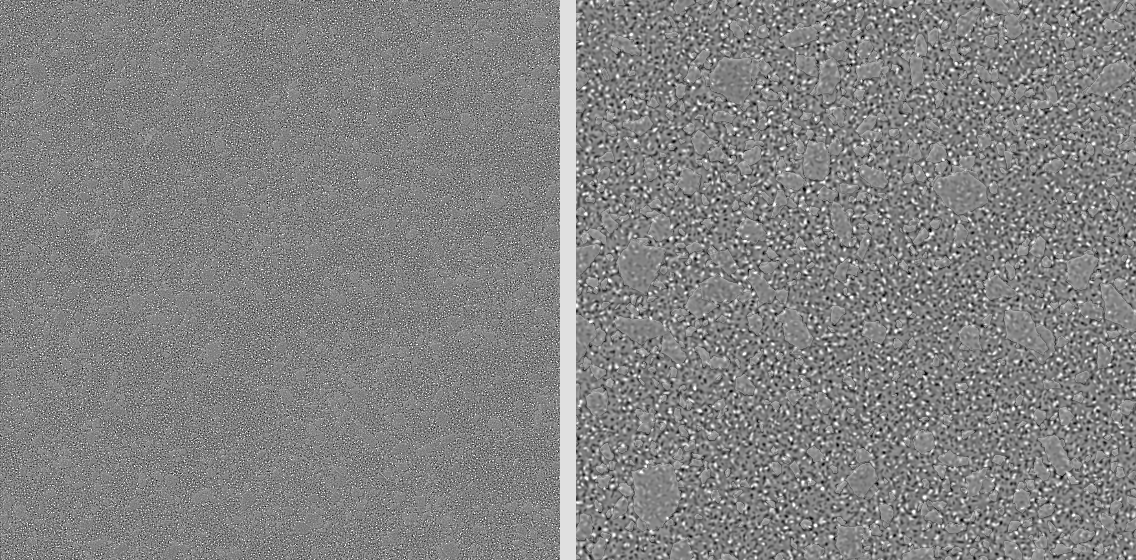
Left: the whole. Right: its middle third, enlarged.
Write a Shadertoy shader that draws this texture map.

```glsl
// Grey gravelly soil: two octaves of zero-mean cellular grain, then four sizes of
// calm angular stones with lit rims and dark contact halos, then sprigs and fibres.
// All lengths are fractions of the canvas.

const float SOIL_TONE = 0.490;
const float GRAIN_CELLS = 255.0;
const float FINE_GRAIN_CELLS = 345.0;
const float GRAIN_CONTRAST = 0.50;
const float GRAIN_SHARPNESS = 5.0;
const float STONE_GRAIN = 0.34;      // share of the grain seen on stone faces
const float RAGGED_EDGE = 0.003;
const float RIM_WIDTH = 0.0013;
const float RIM_LIGHT = 0.21;
const float HALO_WIDTH = 0.0016;
const float HALO_DARK = 0.18;
const float STRAND_TONE = 0.74;
const float STRAND_WIDTH = 0.0007;
const int FACETS = 7;
const int LOOSE_FIBRES = 9;
const int SPRIG_BLADES = 14;
const vec2 LIGHT_DIR = vec2(-0.45, 0.89);
const vec2 SPRIG_A = vec2(0.270, 0.752);
const vec2 SPRIG_B = vec2(0.175, 0.587);
const float TAU = 6.28319;

vec3 hash3(vec2 p) {
    vec3 q = fract(p.xyx * vec3(0.1031, 0.1030, 0.0973));
    q += dot(q, q.yxz + 33.33);
    return fract((q.xxy + q.yzz) * q.zyx);
}

vec2 heading(float angle) { return vec2(cos(angle), sin(angle)); }

mat2 rotation(float angle) {
    vec2 h = heading(angle);
    return mat2(h.x, h.y, -h.y, h.x);
}

// One stretched wavelet per cell; each sums to zero, so no broad blotches.
float grain(vec2 p) {
    vec2 base = floor(p);
    float sum = 0.0;
    for (int j = -1; j <= 1; j++)
    for (int i = -1; i <= 1; i++) {
        vec2 cell = base + vec2(i, j);
        vec3 h = hash3(cell);
        vec2 q = p - cell - 0.1 - 0.8 * h.xy;
        q = rotation(TAU * fract(h.z * 53.0)) * q * 1.0;
        q *= vec2(0.82, 1.22);
        float r = GRAIN_SHARPNESS * dot(q, q);
        sum += (1.5 * h.z * h.z - 0.5) * (1.0 - r) * exp(-r);
    }
    return sum;
}

// Broad areas, 0 for fine soil to 1 for dense rubble.
float rubble(vec2 p) {
    float waves = sin(9.0 * p.x + 3.0 * sin(7.0 * p.y))
                + sin(13.0 * p.y - 2.0 * sin(11.0 * p.x + 1.0))
                + 0.7 * sin(23.0 * (p.x + p.y) + 2.0 * sin(17.0 * p.x));
    return smoothstep(-1.6, 1.6, waves);
}

// Nearest faceted stone: signed distance, facet normal, random tone.
vec4 stoneField(vec2 p, float cells, float density, float radius) {
    vec4 nearest = vec4(1.0, 0.0, 0.0, 0.0);
    vec2 base = floor(p * cells);
    for (int j = -1; j <= 1; j++)
    for (int i = -1; i <= 1; i++) {
        vec2 cell = base + vec2(i, j);
        vec3 place = hash3(cell + cells);
        vec3 form = hash3(cell + cells + 71.0);
        vec2 centre = (cell + 0.1 + 0.8 * place.xy) / cells;
        if (place.z > density * mix(0.6, 1.25, rubble(centre))) continue;
        vec2 q = p - centre;
        float size = radius * mix(0.5, 1.15, form.x);
        if (length(q) > 2.0 * size + 0.004) continue;
        float aspect = mix(1.1, 3.0, form.y);
        vec4 stone = vec4(-1.0, 0.0, 0.0, fract(form.x * 37.0));
        mat2 turn = rotation(form.z * TAU);
        for (int k = 0; k < FACETS; k++) {
            float jitter = hash3(cell + 13.0 * float(k)).x;
            vec2 axis = heading((float(k) + 0.8 * jitter) * TAU / float(FACETS));
            float reach = size * length(axis * vec2(1.0, 1.0 / aspect));
            vec2 normal = turn * axis;
            float d = dot(q, normal) - reach * mix(0.65, 1.1, fract(jitter * 29.0));
            if (d > stone.x) stone.xyz = vec3(d, normal);
        }
        if (stone.x < nearest.x) nearest = stone;
    }
    return nearest;
}

float paintStones(float shade, vec4 stone, float face, float speckle, float aa) {
    float d = stone.x + RAGGED_EDGE * speckle;
    float lit = 0.5 + 0.5 * dot(stone.yz, LIGHT_DIR);
    float away = max(d, 0.0) / HALO_WIDTH;
    float halo = HALO_DARK * mix(1.0, 0.6, lit) * (1.0 - 0.8 * away) * exp(-away);
    float rim = RIM_LIGHT * mix(0.25, 1.0, lit) * exp(min(d, 0.0) / RIM_WIDTH);
    float body = face + 0.03 * (stone.w - 0.5) + rim + STONE_GRAIN * speckle;
    return mix(shade - halo, body, smoothstep(aa, -aa, d));
}

// Distance to a bent strand; waves = 0.5 is an arc, 1.0 an S.
float strand(vec2 p, vec2 root, float angle, float len, float bend, float waves) {
    vec2 q = (p - root) * rotation(angle);
    float t = clamp(q.x / len, 0.0, 1.0);
    return length(q - len * vec2(t, bend * sin(TAU * waves * t)));
}

float sprig(vec2 p, vec2 root, float seed) {
    float d = 1.0;
    for (int i = 0; i < SPRIG_BLADES; i++) {
        vec3 h = hash3(vec2(i, seed));
        vec2 start = root + 0.035 * (h.yz - 0.5);
        d = min(d, strand(p, start, h.x * TAU, mix(0.015, 0.040, h.y), 0.3 * (h.z - 0.5), 0.5));
    }
    return d;
}

void mainImage(out vec4 fragColor, in vec2 fragCoord) {
    float unit = min(iResolution.x, iResolution.y);
    vec2 p = fragCoord / unit;
    float aa = 0.6 / unit;

    // Soil
    float speckle = grain(p * GRAIN_CELLS) + grain(rotation(0.6) * p * FINE_GRAIN_CELLS + 400.0);
    speckle *= GRAIN_CONTRAST;
    float shade = SOIL_TONE + speckle;

    // Stones, from chips up to the largest, on slightly warped ground
    vec2 w = p + 0.0006 * sin(310.0 * p.yx + 2.0 * sin(190.0 * p));
    shade = paintStones(shade, stoneField(w, 125.0, 0.34, 0.0036), 0.530, speckle, aa);
    shade = paintStones(shade, stoneField(w, 70.0, 0.36, 0.0066), 0.515, speckle, aa);
    shade = paintStones(shade, stoneField(w, 38.0, 0.40, 0.0112), 0.507, speckle, aa);
    shade = paintStones(shade, stoneField(w, 22.0, 0.38, 0.0175), 0.507, speckle, aa);

    // Sprigs and fibres
    float d = min(sprig(p, SPRIG_A, 3.0), sprig(p, SPRIG_B, 8.0));
    d = min(d, strand(p, vec2(0.81, 0.55), -0.09, 0.145, 0.06, 1.0));
    d = min(d, strand(p, vec2(0.05, 0.80), 0.75, 0.09, -0.12, 0.5));
    for (int i = 0; i < LOOSE_FIBRES; i++) {
        vec3 h = hash3(vec2(i, 41));
        d = min(d, strand(p, h.xy, h.z * TAU, mix(0.02, 0.06, h.x), 0.5 * (h.y - 0.5), 0.5));
    }
    shade -= 0.10 * exp(-d / HALO_WIDTH);
    shade = mix(shade, STRAND_TONE, 0.8 * smoothstep(STRAND_WIDTH + aa, STRAND_WIDTH - aa, d));

    fragColor = vec4(vec3(clamp(shade, 0.0, 1.0)), 1.0);
}
```
